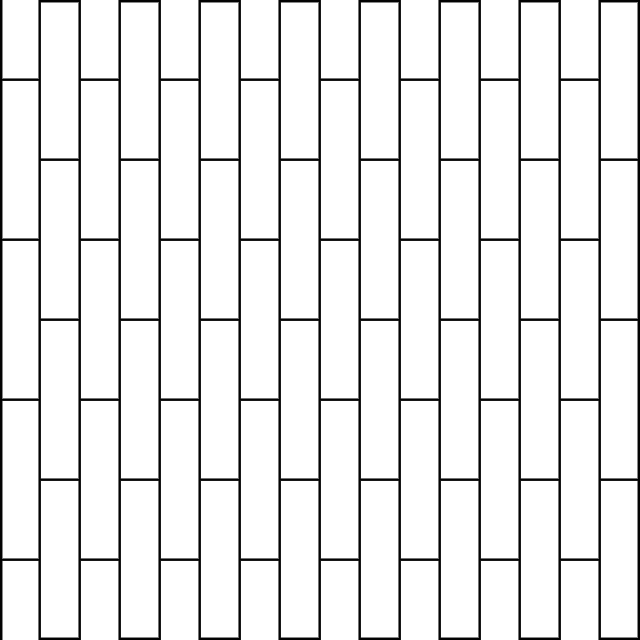
Write a Shadertoy shader that draws this pattern.

```glsl
// Upright running-bond brick outline: tall white bricks in columns, with every
// other column slid by half a brick. Each pixel measures its distance to the
// nearest column line and nearest brick end; outer lines stay inside the canvas.

const vec2 BRICKS = vec2(16.0, 4.0);          // bricks across and down
const float LINE_WIDTH = 0.00386;             // fraction of the canvas
const vec2 LINE_SHIFT = vec2(-0.0005, 0.0005); // small offset of the line grid
const float COLUMN_SLIDE = 0.5;               // slide of even columns, in bricks
const vec3 BRICK_COLOR = vec3(1.0);
const vec3 LINE_COLOR = vec3(0.01);

// Centre of the grid line nearest to p, kept fully inside the canvas
vec2 nearestLine(vec2 p, vec2 slide) {
    vec2 index = floor((p - LINE_SHIFT) * BRICKS - slide + 0.5);
    vec2 centre = (index + slide) / BRICKS + LINE_SHIFT;
    return clamp(centre, vec2(0.5 * LINE_WIDTH), vec2(1.0 - 0.5 * LINE_WIDTH));
}

void mainImage(out vec4 fragColor, in vec2 fragCoord) {
    vec2 p = fragCoord / iResolution.xy;
    vec2 pixel = 1.0 / iResolution.xy;

    // Even columns are slid along their length
    float column = floor((p.x - LINE_SHIFT.x) * BRICKS.x);
    float isEven = 1.0 - mod(column, 2.0);
    vec2 slide = vec2(0.0, COLUMN_SLIDE * isEven);

    // Antialiased coverage of the vertical and horizontal lines
    vec2 dist = abs(p - nearestLine(p, slide));
    vec2 coverage = clamp((0.5 * LINE_WIDTH - dist) / pixel + 0.5, 0.0, 1.0);
    float ink = max(coverage.x, coverage.y);

    fragColor = vec4(mix(BRICK_COLOR, LINE_COLOR, ink), 1.0);
}
```
